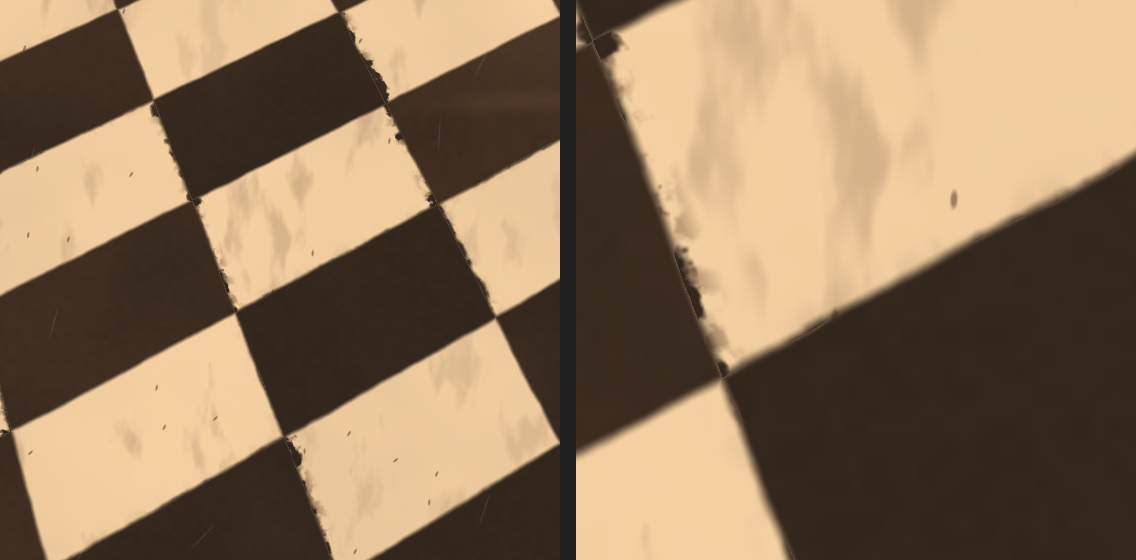
Left, the full canvas; right, a detail of the centre.
This texture is drawn by a Shadertoy shader. Its source:

```glsl
// Worn cream and dark brown checkerboard seen at an angle, with chipped edges, stains and scratches.

const vec3 CREAM      = vec3(0.94, 0.80, 0.62);
const vec3 STAIN      = vec3(0.75, 0.61, 0.47);
const vec3 CHIP       = vec3(0.40, 0.29, 0.20);
const vec3 DARK_DEEP  = vec3(0.20, 0.15, 0.11);
const vec3 DARK_WARM  = vec3(0.25, 0.18, 0.13);
const vec3 DARK_GLOSS = vec3(0.33, 0.24, 0.17);

// Perspective from board (column, row, 1) to canvas; rows run downward.
const mat3 BOARD_TO_CANVAS = mat3(0.3601,  0.2016,  0.0464,
                                  0.0519, -0.2123, -0.0517,
                                  0.2734,  0.8216,  1.0);
const vec2  TILE_SIZE = vec2(0.40, 0.21);  // mean tile size on the canvas
const float SOFTNESS  = 0.0045;            // half width of the blurred edges
const float SEAM      = 0.0015;            // inset of the cream tiles
const float WOBBLE    = 0.005;             // unevenness of the edges
const float CHIP_SIZE = 0.022;             // depth of the worst chips
const float SPECK_GRID = 17.0;

float hash(vec2 p) {
    return fract(sin(dot(p, vec2(127.1, 311.7))) * 43758.5453);
}

float noise(vec2 p) {
    vec2 i = floor(p), f = fract(p);
    f = f * f * (3.0 - 2.0 * f);
    return mix(mix(hash(i), hash(i + vec2(1, 0)), f.x),
               mix(hash(i + vec2(0, 1)), hash(i + vec2(1, 1)), f.x), f.y);
}

float fbm(vec2 p) {
    float sum = 0.0, amplitude = 0.5;
    for (int i = 0; i < 4; i++) {
        sum += amplitude * noise(p);
        p = mat2(1.6, 1.2, -1.2, 1.6) * p + 7.3;
        amplitude *= 0.5;
    }
    return sum / 0.9375;
}

// Sparse short marks; one random streak in some of the grid cells.
float marks(vec2 p, float density, vec2 halfSize) {
    vec2 cell = floor(p);
    float mask = 0.0;
    for (int y = -1; y <= 1; y++)
    for (int x = -1; x <= 1; x++) {
        vec2 id = cell + vec2(x, y);
        vec2 q = p - id - vec2(hash(id + 3.1), hash(id + 8.7));
        float angle = 0.4 + 1.2 * hash(id + 5.3);
        q = mat2(cos(angle), -sin(angle), sin(angle), cos(angle)) * q;
        float shape = 1.0 - smoothstep(0.4, 1.3, length(q / halfSize));
        mask = max(mask, shape * step(hash(id), density));
    }
    return mask;
}

vec3 creamTile(vec2 p, vec2 tile) {
    vec3 color = CREAM * (0.985 + 0.03 * hash(tile + 2.0));
    color *= 0.97 + 0.06 * fbm(p * 5.0);
    // Faint upright veins, stronger on some tiles
    float vein = smoothstep(0.60, 0.82, fbm(p * vec2(24.0, 9.0) + tile * 3.0));
    color = mix(color, STAIN, vein * (0.25 + 0.35 * hash(tile + 9.0)));
    color = mix(color, CHIP, 0.6 * marks(p * SPECK_GRID, 0.14, vec2(0.10, 0.04)));
    return color;
}

vec3 darkTile(vec2 p, vec2 tile) {
    float warmth = 0.65 * fbm(p * 4.0 + 11.0) + 0.5 * hash(tile + 4.0)
                 + 0.35 * (p.y - p.x);
    vec3 color = mix(DARK_DEEP, DARK_WARM, smoothstep(0.25, 0.75, warmth));
    color *= 0.97 + 0.06 * noise(p * 90.0);
    // Reflected light in the upper right
    float side = smoothstep(0.66, 0.95, p.x);
    float band = exp(-pow((p.y - 0.815 - 0.03 * (p.x - 0.8)) / 0.018, 2.0));
    float sheen = 0.5 * smoothstep(0.76, 0.94, p.y);
    color = mix(color, DARK_GLOSS, side * min(sheen + 0.6 * band, 1.0));
    // Thin pale scratches
    color += 0.06 * marks(p * 7.0 + 4.0, 0.2, vec2(0.22, 0.012));
    return color;
}

void mainImage(out vec4 fragColor, in vec2 fragCoord) {
    vec2 p = fragCoord / iResolution.xy;
    vec3 projected = inverse(BOARD_TO_CANVAS) * vec3(p, 1.0);
    vec2 board = projected.xy / projected.z;

    // Uneven edges
    vec2 wander = vec2(fbm(p * 22.0), fbm(p * 22.0 + 40.0)) - 0.5;
    board += WOBBLE * wander / TILE_SIZE;

    vec2 tile = floor(board);
    float isCream = mod(tile.x + tile.y, 2.0);
    vec2 edgeDistance = (0.5 - abs(fract(board) - 0.5)) * TILE_SIZE;

    // Each edge has its own wear; the steep ones suffer most
    vec2 edge = floor(board + 0.5);
    vec2 wear = vec2(hash(vec2(edge.x, tile.y) + 17.0),
                     0.35 * hash(vec2(tile.x, edge.y) + 29.0));
    wear *= wear;
    float crumble = smoothstep(0.42, 0.85, fbm(p * 45.0 + 5.0));
    vec2 worn = edgeDistance - CHIP_SIZE * wear * crumble;
    float inside = min(worn.x, worn.y) - SEAM;
    float signedDistance = mix(-min(edgeDistance.x, edgeDistance.y) - SEAM, inside, isCream);

    float blur = max(SOFTNESS, 1.0 / iResolution.y);
    float cream = smoothstep(-blur, blur, signedDistance);

    // Brown crumbs beside the worn edges
    vec2 nearEdge = wear * (1.0 - smoothstep(0.0, 0.024, edgeDistance));
    float crumbs = max(nearEdge.x, nearEdge.y) * smoothstep(0.45, 0.7, fbm(p * 60.0));
    vec3 light = mix(creamTile(p, tile), CHIP, 0.8 * crumbs);

    fragColor = vec4(mix(darkTile(p, tile), light, cream), 1.0);
}
```
